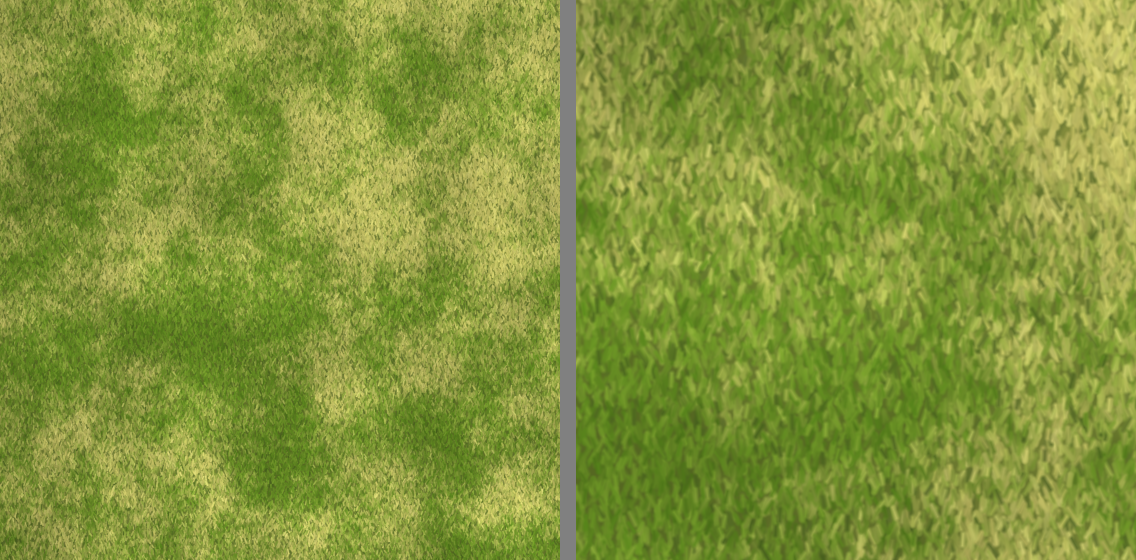
Left: the whole. Right: its middle third, enlarged.
Write a Shadertoy shader that draws this texture.

```glsl
// A worn lawn seen from above: short, mostly upright blades in green and straw.
// Layers of jittered cells hold one soft capsule blade each; fractal gradient
// noise decides where the turf is lush and where it has dried out.

const vec3 SOIL  = vec3(0.33, 0.40, 0.13);
const vec3 SHADE = vec3(0.25, 0.33, 0.11);
const vec3 DEEP  = vec3(0.30, 0.46, 0.09);
const vec3 LIME  = vec3(0.44, 0.57, 0.16);
const vec3 STRAW = vec3(0.74, 0.72, 0.37);
const vec3 PALE  = vec3(0.83, 0.82, 0.49);

const int   LAYERS        = 5;
const float BLADE_DENSITY = 114.0;  // cells across the canvas
const float BLADE_HALF    = 0.52;   // half length, in cells
const float BLADE_RADIUS  = 0.16;
const float BLADE_SOFT    = 0.20;
const float BLADE_LEAN    = 1.3;    // spread of angles, radians
const float BLADE_VARIETY = 0.60;   // spread of dryness between blades
const float BLADE_SHADING = 0.20;   // spread of brightness between blades
const float DARK_SHARE    = 0.06;
const float PATCH_SCALE   = 4.5;
const float PATCH_AMOUNT  = 0.74;
const float PATCH_DETAIL  = 0.76;   // amplitude kept per octave
const float DRYNESS       = 0.46;
const float MOTTLING      = 0.16;
const vec2  LUSH_CENTRE   = vec2(0.42, 0.44);

vec2 hash2(vec2 p) {
    vec3 q = fract(p.xyx * vec3(0.1031, 0.1030, 0.0973));
    q += dot(q, q.yzx + 33.33);
    return fract((q.xx + q.yz) * q.zy);
}

vec2 gradient(vec2 cell) {
    float angle = 6.28318 * hash2(cell + 57.0).x;
    return vec2(cos(angle), sin(angle));
}

float gradientNoise(vec2 p) {
    vec2 i = floor(p), f = fract(p);
    vec2 u = f * f * f * (f * (f * 6.0 - 15.0) + 10.0);
    vec2 e = vec2(1.0, 0.0);
    float low  = mix(dot(gradient(i), f),
                     dot(gradient(i + e), f - e), u.x);
    float high = mix(dot(gradient(i + e.yx), f - e.yx),
                     dot(gradient(i + 1.0), f - 1.0), u.x);
    return mix(low, high, u.y);
}

float fbm(vec2 p) {
    float sum = 0.0, amplitude = 1.0;
    for (int i = 0; i < 5; i++) {
        sum += amplitude * gradientNoise(p);
        p = mat2(1.6, 1.2, -1.2, 1.6) * p + 17.3;
        amplitude *= PATCH_DETAIL;
    }
    return sum;
}

// Share of straw: patches, a sunlit upper right and a lush middle.
float dryness(vec2 uv) {
    vec2 d = uv - LUSH_CENTRE;
    float sunlit = smoothstep(0.9, 1.9, uv.x + uv.y);
    float lush = exp(-9.0 * dot(d, d));
    return DRYNESS + PATCH_AMOUNT * fbm(uv * PATCH_SCALE + 3.7)
         + 0.26 * sunlit - 0.16 * lush;
}

vec3 bladeColour(vec2 tint, vec2 kind, float dry, float contrast) {
    vec3 green = mix(DEEP, LIME, tint.y);
    vec3 straw = mix(STRAW, PALE, 0.6 * tint.y * tint.y);
    float t = dry + contrast * BLADE_VARIETY * (tint.x - 0.5);
    vec3 colour = mix(green, straw, smoothstep(-0.05, 1.05, t));
    colour *= 1.0 + BLADE_SHADING * contrast * (kind.x - 0.5);
    return mix(colour, SHADE, 0.7 * step(kind.y, DARK_SHARE));
}

void mainImage(out vec4 fragColor, in vec2 fragCoord) {
    vec2 uv = fragCoord / iResolution.y;
    float soft = max(BLADE_SOFT, 0.6 * BLADE_DENSITY / iResolution.y);
    float dry = dryness(uv);
    float contrast = mix(1.15, 0.85, uv.y);  // nearer turf is crisper

    // Ground seen between the blades
    vec3 colour = mix(SOIL, STRAW, 0.4 * clamp(dry, 0.0, 1.0));

    // Blades, painted layer over layer
    for (int layer = 0; layer < LAYERS; layer++) {
        float k = float(layer);
        vec2 p = uv * BLADE_DENSITY * (1.0 + 0.04 * k) + k * vec2(7.31, 3.77);
        vec2 home = floor(p);
        for (int y = -1; y <= 1; y++)
        for (int x = -1; x <= 1; x++) {
            vec2 cell = home + vec2(x, y);
            vec2 seed = cell + 131.0 * k;
            vec2 shape = hash2(seed + 11.0);
            vec2 offset = p - cell - hash2(seed);
            float lean = BLADE_LEAN * (shape.x - 0.5);
            vec2 axis = vec2(sin(lean), cos(lean));
            float reach = BLADE_HALF * mix(0.55, 1.0, shape.y);
            float along = clamp(dot(offset, axis), -reach, reach);
            float dist = length(offset - axis * along) - BLADE_RADIUS;
            float cover = 1.0 - smoothstep(-soft, soft, dist);
            vec3 blade = bladeColour(hash2(seed + 23.0), hash2(seed + 41.0),
                                     dry, contrast);
            colour = mix(colour, blade, 0.9 * cover);
        }
    }

    // Broad light: soft mottling and slightly darker left edge
    colour *= 1.0 + MOTTLING * gradientNoise(uv * 7.0 + 40.0);
    colour *= mix(0.93, 1.03, smoothstep(0.0, 0.3, uv.x));
    fragColor = vec4(clamp(colour, 0.0, 1.0), 1.0);
}
```
